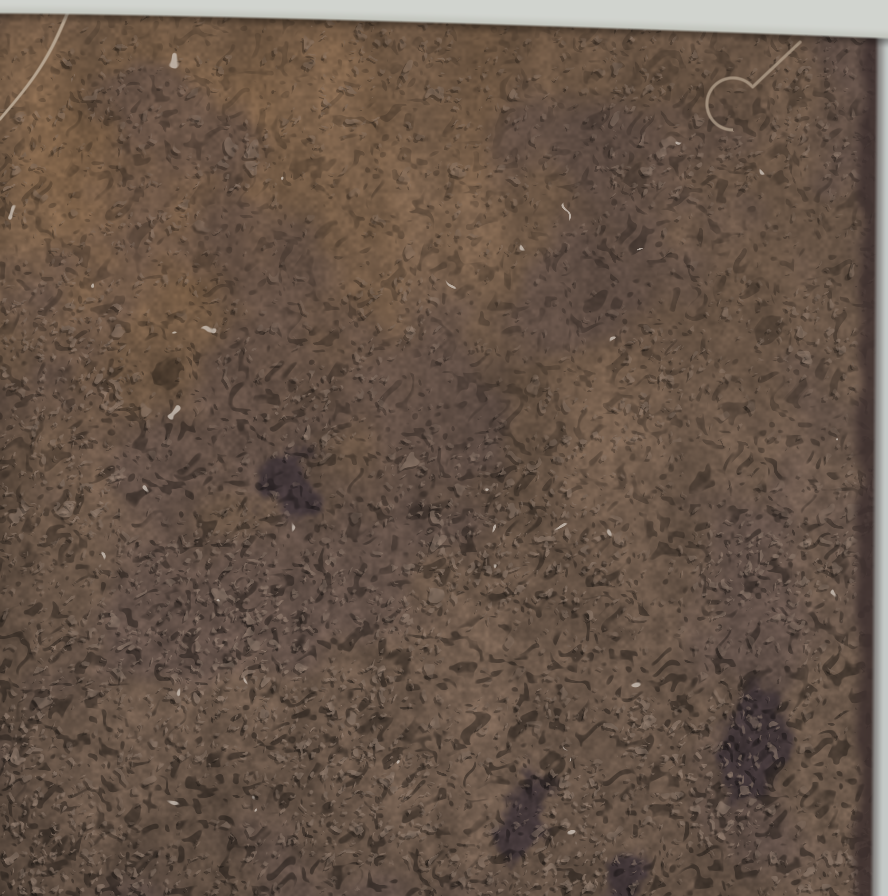
Give the GLSL for this texture, as a Shadertoy shader.

```glsl
// A worn, dusty brown panel framed by a pale rim at the top and right.
// Layered value noise makes stains, streaks and pits; jittered cells
// scatter pale flakes and specks; distance functions draw rim and fibres.

float hash(vec2 p) {
    return fract(sin(dot(p, vec2(127.1, 311.7))) * 43758.5453);
}

float noise(vec2 p) {
    vec2 i = floor(p), f = fract(p);
    f = f * f * (3.0 - 2.0 * f);
    return mix(mix(hash(i), hash(i + vec2(1, 0)), f.x),
               mix(hash(i + vec2(0, 1)), hash(i + vec2(1, 1)), f.x), f.y);
}

float fbm(vec2 p) {
    float sum = 0.0, amp = 0.5;
    for (int i = 0; i < 4; i++) {
        sum += amp * noise(p);
        p = mat2(1.6, 1.2, -1.2, 1.6) * p + 7.3;
        amp *= 0.5;
    }
    return sum / 0.94;
}

// One ragged, randomly turned chip in some of the cells
float flakes(vec2 p, float scale, float chance, float size) {
    vec2 q = p * scale;
    q += 0.45 * (vec2(noise(q * 3.1), noise(q * 3.1 + 40.0)) - 0.5);
    vec2 cell = floor(q);
    vec2 d = fract(q) - 0.3 - 0.4 * vec2(hash(cell + 3.0), hash(cell + 8.0));
    float a = 6.283 * hash(cell + 13.0);
    d = mat2(cos(a), sin(a), -sin(a), cos(a)) * d;
    d.y *= 1.0 + 1.3 * hash(cell + 21.0);
    float r = size * (0.45 + 0.55 * hash(cell + 17.0));
    float soft = 0.0014 * scale;
    return (1.0 - smoothstep(r - soft, r + soft, length(d))) * step(hash(cell + scale), chance);
}

float segment(vec2 p, vec2 a, vec2 b) {
    vec2 ab = b - a;
    return length(p - a - ab * clamp(dot(p - a, ab) / dot(ab, ab), 0.0, 1.0));
}

float strand(float dist) {
    return 1.0 - smoothstep(0.0006, 0.0028, dist);
}

void mainImage(out vec4 fragColor, in vec2 fragCoord) {
    vec2 p = fragCoord / iResolution.y;
    float right = iResolution.x / iResolution.y;

    // Broad stains: warm at the upper left, faint vertical streaks
    vec2 glow = (p - vec2(0.25, 0.84)) * vec2(1.9, 3.0);
    float warm = exp(-dot(glow, glow)) * (0.5 + fbm(p * vec2(9.0, 5.0)));
    vec3 col = mix(vec3(0.395, 0.325, 0.275), vec3(0.47, 0.365, 0.27), clamp(warm, 0.0, 1.0));
    col *= 0.82 + 0.36 * fbm(p * 9.0 + 4.0);
    col *= 0.92 + 0.16 * noise(p * vec2(38.0, 4.0));
    col = mix(col, vec3(0.35, 0.29, 0.28), 0.5 * smoothstep(0.5, 0.72, fbm(p * 6.0 + 31.0)));
    float sideStain = 1.0 - smoothstep(0.02, 0.06, abs(p.x - 0.915 - 0.03 * noise(p * 9.0)));
    col = mix(col, vec3(0.46, 0.38, 0.32), 0.55 * sideStain * (1.0 - smoothstep(0.1, 0.9, p.y)));

    // Bluish dark patches with torn borders: centre and radius
    vec3 patches[4] = vec3[4](vec3(0.322, 0.457, 0.036), vec3(0.838, 0.175, 0.045),
                              vec3(0.58, 0.085, 0.038), vec3(0.70, 0.015, 0.025));
    for (int i = 0; i < 4; i++) {
        vec2 d = (p - patches[i].xy) * vec2(1.15, 0.75);
        float rim = length(d) + 0.06 * (fbm(p * 32.0) - 0.5) - patches[i].z;
        float blot = 1.0 - smoothstep(-0.016, 0.008, rim);
        col = mix(col, vec3(0.235, 0.195, 0.21), 0.85 * blot);
    }

    // Mottled grain and dark pits, denser toward the bottom
    float wear = clamp(1.15 - 0.75 * p.y + 0.6 * (fbm(p * 7.0) - 0.5), 0.25, 1.0);
    col *= 1.0 + 0.36 * wear * (fbm(p * 75.0) - 0.5);
    col *= 1.0 + 0.16 * (noise(p * 230.0) - 0.5);
    float pits = smoothstep(0.62, 0.82, noise(p * 125.0 + 3.0 * noise(p * 40.0)));
    col *= 1.0 - 0.34 * wear * pits;

    // Pale flakes in three sizes, each with a small shadow
    float clump = smoothstep(0.32, 0.68, fbm(p * 11.0 + 60.0)) * wear;
    for (int i = 0; i < 3; i++) {
        float scale = 34.0 * pow(1.65, float(i));
        float chance = 0.12 + 0.55 * clump;
        float shade = flakes(p + vec2(0.0025, 0.003), scale, chance, 0.27);
        float chip = flakes(p, scale, chance, 0.27);
        col *= 1.0 - 0.24 * shade * (1.0 - chip);
        vec3 dust = vec3(0.51, 0.44, 0.39) * (0.85 + 0.35 * noise(p * 150.0));
        col = mix(col, dust, chip * (0.25 + 0.4 * clump));
    }
    float specks = flakes(p, 23.0, 0.055, 0.12);
    col = mix(col, vec3(0.80, 0.76, 0.72), 0.8 * specks);

    // Two stray fibres: a bowed strand and a hook with a tail
    vec2 bow = p - vec2(0.008 * sin(3.14 * (p.y - 0.867) / 0.117), 0.0);
    float fibre = strand(segment(bow, vec2(0.0, 0.867), vec2(0.076, 0.986)));
    vec2 h = p - vec2(0.818, 0.884);
    float arc = abs(length(h) - 0.029) + step(abs(atan(h.y, h.x) + 0.4), 1.15);
    float hook = min(arc, segment(p, vec2(0.84, 0.903), vec2(0.893, 0.953)));
    col = mix(col, vec3(0.71, 0.64, 0.56), max(fibre, 0.75 * strand(hook)));

    // Shadowed gap and pale rim on the right
    float side = p.x - 0.973 - 0.006 * p.y;
    float gap = smoothstep(-0.026, -0.008, side + 0.012 * (noise(p * 28.0) - 0.5));
    col = mix(col, vec3(0.235, 0.185, 0.18), 0.8 * gap);
    vec3 sideRim = mix(vec3(0.52, 0.51, 0.50), vec3(0.77, 0.79, 0.78), smoothstep(0.0, 0.013, side));
    col = mix(col, sideRim, smoothstep(-0.003, 0.003, side));

    // Pale rim along the top, sloping down to the right
    float top = p.y - 0.985 + 0.028 * pow(p.x / right, 1.4);
    col *= 1.0 - 0.3 * smoothstep(-0.012, 0.0, top);
    vec3 topRim = mix(vec3(0.76, 0.77, 0.74), vec3(0.82, 0.83, 0.81), smoothstep(0.0, 0.012, top));
    col = mix(col, topRim, smoothstep(-0.002, 0.002, top));

    fragColor = vec4(col, 1.0);
}
```
